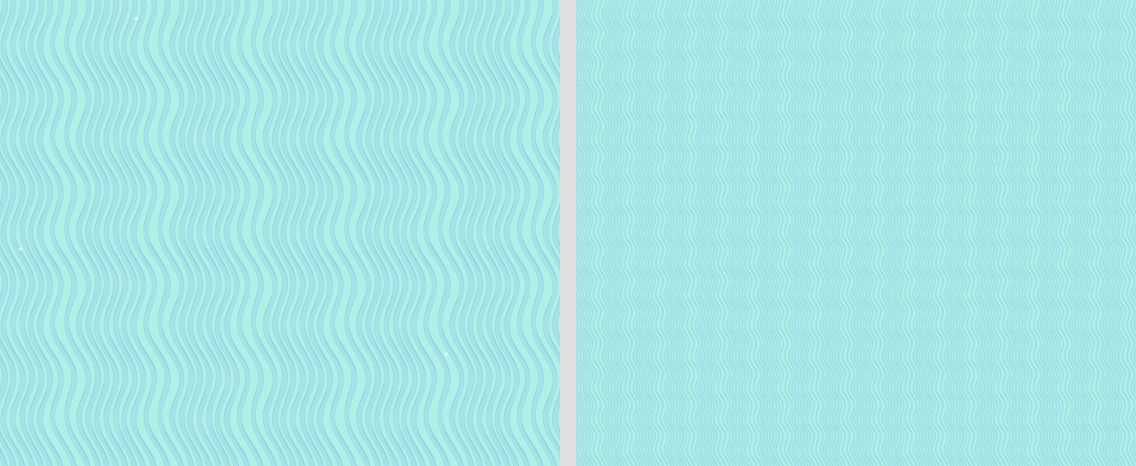
Left, the tile; right, the same tile 3 across and 3 down.
This pattern is drawn by a WebGL 2 fragment shader. Its source:

```glsl
#version 300 es
precision highp float;
// Wavy vertical paper-cut stripes in aqua on mint, six by five tiles, with a few faint glints.
uniform vec2 u_resolution;
out vec4 outColor;

const float TAU = 6.2831853;

float hash(vec2 p) {
    p = fract(p * vec2(0.1031, 0.1137));
    p += dot(p, p.yx + 33.33);
    return fract((p.x + p.y) * p.x * 91.7);
}

// 1D gradient noise that wraps after 'period' cells
float gradientNoise(float x, float period, float seed) {
    float cell = floor(x), f = x - cell;
    float g0 = hash(vec2(mod(cell, period) + 1.0, seed)) * 2.0 - 1.0;
    float g1 = hash(vec2(mod(cell + 1.0, period) + 1.0, seed)) * 2.0 - 1.0;
    float s = f * f * f * (f * (f * 6.0 - 15.0) + 10.0);
    return mix(g0 * f, g1 * (f - 1.0), s);
}

// Signed horizontal distance to the nearest stripe, negative inside.
// Each stripe drifts one place to the right per tile going down, so all nine are one long strand.
float stripes(vec2 p) {
    float down = fract(-p.y);
    float wave = 0.077 * (1.0 + cos(TAU * (down - 0.02)));
    float nearest = 1.0;
    for (int i = 0; i < 9; i++) {
        float strand = float(i) + down - 0.96;
        float turn = TAU * strand / 9.0;
        // Uneven spacing leaves one wide gap per tile
        float center = 0.633 + strand / 9.0 + 0.035 * sin(turn) + 0.012 * sin(2.0 * turn);
        center += wave + 0.025 * gradientNoise(strand * 2.0, 18.0, 11.0);
        float halfWidth = 0.0305 + 0.016 * gradientNoise(strand * 3.0, 27.0, 31.0);
        float d = p.x - center;
        nearest = min(nearest, abs(d - round(d)) - halfWidth);
    }
    return nearest;
}

// Tiny plus-shaped glints, each with a dim twin one tile to either side
float glints(vec2 p, float px) {
    vec2 spots[3] = vec2[3](vec2(1.46, 4.8), vec2(0.22, 2.33), vec2(4.78, 1.2));
    float light = 0.0;
    for (int i = 0; i < 3; i++) {
        for (int k = -1; k <= 1; k++) {
            vec2 d = p - spots[i] - vec2(float(k), 0.0);
            d = abs(d - vec2(6.0, 5.0) * round(d / vec2(6.0, 5.0)));
            float size = k == 0 ? 0.036 : 0.014;
            float arm = 1.0 - smoothstep(0.0, size, max(d.x, d.y));
            float thin = 1.0 - smoothstep(0.003, 0.003 + px, min(d.x, d.y));
            light = max(light, arm * thin * (k == 0 ? 0.9 : 0.5));
        }
    }
    return light;
}

void main() {
    // Six tiles across, five down
    vec2 p = gl_FragCoord.xy / u_resolution * vec2(6.0, 5.0);
    float px = 5.0 / u_resolution.y;

    vec3 mint = vec3(0.69, 0.94, 0.90);
    vec3 aqua = vec3(0.65, 0.885, 0.91);
    vec3 shadowBlue = vec3(0.57, 0.84, 0.88);

    float d = stripes(p);
    float inside = 1.0 - smoothstep(-0.5 * px, 0.5 * px, d);

    // Inner shadow: falls from above, plus a faint rim on both sides
    float dropShade = smoothstep(-0.008, 0.008, stripes(p + vec2(0.0, 0.035)));
    float rimShade = 0.5 * smoothstep(-0.012, -0.002, d);
    vec3 color = mix(mint, mix(aqua, shadowBlue, max(dropShade, rimShade)), inside);

    color = mix(color, vec3(0.96, 1.0, 0.98), glints(p, px));
    outColor = vec4(color, 1.0);
}
```
